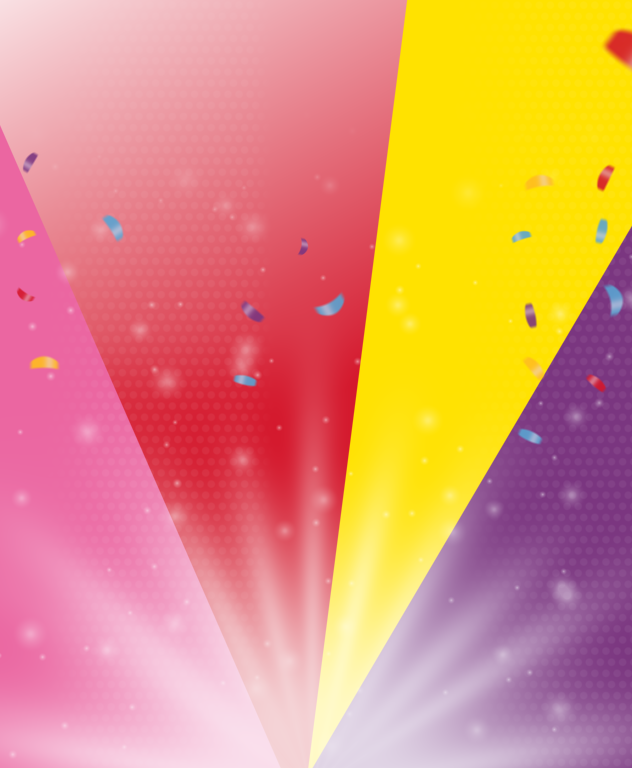
Write a Shadertoy shader that draws this background.

```glsl
// Party backdrop: four colour panels fanning from below, with light beams, bokeh and confetti.

// Panel colours and the tints they fade to in the light
const vec3 PINK = vec3(0.92, 0.40, 0.63), PINK_LIT = vec3(0.98, 0.88, 0.93);
const vec3 RED = vec3(0.83, 0.09, 0.17), RED_LIT = vec3(0.96, 0.84, 0.85);
const vec3 YELLOW = vec3(1.0, 0.885, 0.0), YELLOW_LIT = vec3(1.0, 0.98, 0.80);
const vec3 PURPLE = vec3(0.48, 0.21, 0.50), PURPLE_LIT = vec3(0.89, 0.85, 0.91);
const vec3 HAZE = vec3(0.98, 0.90, 0.91);

// Layout, in units of the canvas height
const vec2 APEX = vec2(0.406, -0.03);
const float GLOW_RADIUS = 0.46;
const float BEAM_STRENGTH = 0.58;
const float DOT_PITCH = 0.0145;
const float DOT_STRENGTH = 0.07;
const float CONFETTI_CELL = 0.092;

// Beams: angle from vertical, angular width, length
const int BEAM_COUNT = 10;
const vec3 BEAMS[BEAM_COUNT] = vec3[](
    vec3(0.01, 0.055, 0.68), vec3(-0.22, 0.08, 0.56), vec3(0.23, 0.07, 0.60),
    vec3(0.49, 0.10, 0.62), vec3(0.76, 0.09, 0.54), vec3(0.98, 0.08, 0.60),
    vec3(1.40, 0.12, 0.60), vec3(-0.49, 0.13, 0.62), vec3(-0.87, 0.15, 0.68),
    vec3(-1.40, 0.13, 0.72));

vec2 hash2(vec2 p) {
    vec3 q = fract(p.xyx * vec3(0.1031, 0.1030, 0.0973));
    q += dot(q, q.yzx + 33.33);
    return fract((q.xx + q.yz) * q.zy);
}

float gradientNoise(vec2 p) {
    vec2 i = floor(p), f = fract(p), u = f * f * (3.0 - 2.0 * f);
    vec2 e = vec2(0.0, 1.0);
    float a = dot(hash2(i) * 2.0 - 1.0, f);
    float b = dot(hash2(i + e.yx) * 2.0 - 1.0, f - e.yx);
    float c = dot(hash2(i + e.xy) * 2.0 - 1.0, f - e.xy);
    float d = dot(hash2(i + e.yy) * 2.0 - 1.0, f - e.yy);
    return mix(mix(a, b, u.x), mix(c, d, u.x), u.y);
}

// Coverage of the half plane to the right of the line from a up to b
float rightOf(vec2 p, vec2 a, vec2 b) {
    vec2 d = normalize(b - a);
    float aa = 0.8 / iResolution.y;
    return smoothstep(-aa, aa, dot(p - a, vec2(d.y, -d.x)));
}

// Glow at the foot of the fan, joined with the beams
float stageLight(vec2 p) {
    vec2 d = p - APEX;
    float r = length(d), angle = atan(d.x, d.y);
    float dark = 1.0 - smoothstep(GLOW_RADIUS, 0.08, r) * 0.97;
    float shimmer = 1.0 + 0.35 * gradientNoise(vec2(angle * 9.0 + 20.0, r * 2.0));
    for (int i = 0; i < BEAM_COUNT; i++) {
        float off = (angle - BEAMS[i].x) / BEAMS[i].y;
        float fade = 1.0 - smoothstep(0.3 * BEAMS[i].z, BEAMS[i].z, r);
        dark *= 1.0 - clamp(BEAM_STRENGTH * shimmer * exp(-off * off) * fade, 0.0, 1.0);
    }
    return 1.0 - dark;
}

// Soft light spots scattered over a jittered grid
float bokeh(vec2 p, float cell, float radius, float seed) {
    vec2 base = floor(p / cell);
    float sum = 0.0;
    for (int k = 0; k < 9; k++) {
        vec2 id = base + vec2(k % 3 - 1, k / 3 - 1);
        vec2 h = hash2(id + seed), g = hash2(id + seed + 47.0);
        float size = radius * mix(0.6, 1.1, g.x);
        float d = length(p - (id + h) * cell) / size;
        sum += step(0.35, g.y) * (0.6 * exp(-d * d * 12.0) + 0.4 * (1.0 - smoothstep(0.3, 1.0, d)));
    }
    return min(sum, 1.0);
}

// Curled paper strip: colour in rgb, coverage in a
vec4 paper(vec2 q, vec2 halfSize, float bend, vec3 tint) {
    vec2 s = q / halfSize;
    s.y += bend * (s.x * s.x - 0.4);
    float width = 1.0 - 0.4 * s.x * s.x;
    float cover = smoothstep(1.15, 0.75, abs(s.x)) * smoothstep(width + 0.3, width - 0.3, abs(s.y));
    float sheen = 0.5 * exp(-pow((s.x - 0.35) * 3.0, 2.0));
    return vec4(mix(tint, vec3(0.93, 0.86, 0.92), sheen), cover * 0.9);
}

vec4 confetti(vec2 p) {
    vec2 id = floor(p / CONFETTI_CELL), h = hash2(id + 13.0), g = hash2(id + 71.0);
    vec2 center = (id + 0.5 + (h - 0.5) * 0.45) * CONFETTI_CELL;
    float leftBand = step(center.x, 0.46) * step(abs(center.y - 0.61), 0.15);
    float rightBand = step(0.65, center.x) * step(abs(center.y - 0.60), 0.26);
    float present = step(g.x, 0.04 + 0.62 * max(leftBand, rightBand)) * step(0.14, center.y) * step(center.y, 0.88);
    float turn = 6.2832 * h.y, c = cos(turn), s = sin(turn);
    vec3 tint = g.y < 0.28 ? RED : g.y < 0.54 ? PURPLE : g.y < 0.78 ? vec3(0.35, 0.64, 0.82) : vec3(1.0, 0.74, 0.12);
    vec2 halfSize = vec2(0.019, 0.0075) * mix(0.55, 1.1, h.x);
    vec4 strip = paper(mat2(c, -s, s, c) * (p - center), halfSize, mix(-1.1, 1.1, h.x), tint);
    return strip * vec4(1.0, 1.0, 1.0, present);
}

void mainImage(out vec4 fragColor, in vec2 fragCoord) {
    vec2 p = fragCoord / iResolution.y;
    p.x *= 0.8242 * iResolution.y / iResolution.x;

    // Panels
    float redSide = rightOf(p, vec2(0.366, 0.0), vec2(0.0, 0.837));
    float yellowSide = rightOf(p, vec2(0.402, 0.0), vec2(0.531, 1.0));
    float purpleSide = rightOf(p, vec2(0.4076, 0.0), vec2(0.823, 0.704));
    float haze = clamp(1.3 * (p.y - 0.52) + 0.7 * (0.5 - p.x), 0.0, 1.0) * smoothstep(0.38, 0.58, p.y);
    vec3 color = mix(PINK, mix(RED, HAZE, haze), redSide);
    color = mix(mix(color, YELLOW, yellowSide), PURPLE, purpleSide);
    vec3 lit = mix(PINK_LIT, RED_LIT, redSide);
    lit = mix(mix(lit, YELLOW_LIT, yellowSide), PURPLE_LIT, purpleSide);

    // Faint staggered dots, toward the sides
    vec2 grid = p / DOT_PITCH;
    grid.x += 0.5 * mod(floor(grid.y), 2.0);
    float dots = smoothstep(0.42, 0.25, length(fract(grid) - 0.5));
    float dotZone = smoothstep(0.36, 0.32, p.x) * smoothstep(0.05, 0.16, p.x) + smoothstep(0.58, 0.75, p.x);
    color = mix(color, lit, dots * dotZone * DOT_STRENGTH);

    // Light, bokeh and paper
    color = mix(color, lit, stageLight(p));
    float spots = 0.42 * bokeh(p, 0.105, 0.024, 5.0) + 0.5 * bokeh(p, 0.075, 0.007, 29.0);
    color = mix(color, mix(lit, vec3(1.0), 0.4), spots * smoothstep(0.88, 0.62, p.y));
    vec4 strip = confetti(p);
    color = mix(color, strip.rgb, strip.a);
    vec4 petal = paper(mat2(0.8, 0.6, -0.6, 0.8) * (p - vec2(0.825, 0.932)), vec2(0.036, 0.021), 0.3, RED);
    color = mix(color, petal.rgb, petal.a);
    fragColor = vec4(color, 1.0);
}
```
